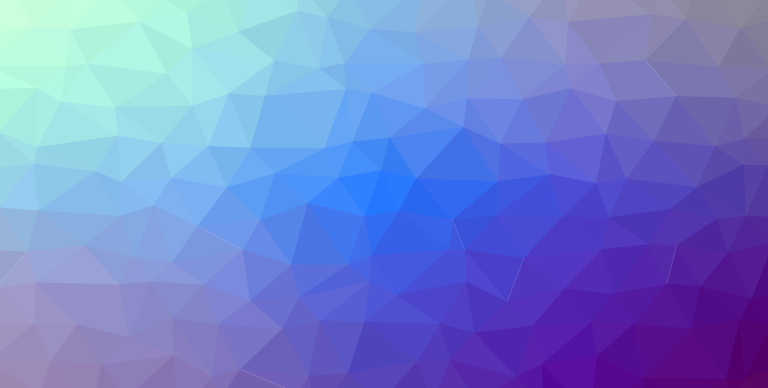
A Shadertoy shader for this background:

```glsl
// Low-poly mesh of flat triangles running from mint through blue to deep purple.

// Mesh, in units of the canvas height
const vec2 CELL = vec2(0.130, 0.0985);
const vec2 ORIGIN = vec2(0.074, -0.044);
const vec2 JITTER = vec2(0.74, 0.66);      // full range, in cells
const float FACET_CONTRAST = 0.034;

// Faint light seams on a few diagonals
const float SEAM_CHANCE = 0.04;
const float SEAM_WIDTH = 0.0012;
const float SEAM_OPACITY = 0.28;

// Colour stops from left to right at five heights
const vec3 BOTTOM[5] = vec3[5](vec3(.61, .53, .69), vec3(.52, .45, .70),
    vec3(.33, .25, .70), vec3(.34, .03, .60), vec3(.34, .00, .37));
const vec3 LOWER[5] = vec3[5](vec3(.63, .60, .78), vec3(.53, .56, .83),
    vec3(.29, .33, .85), vec3(.33, .16, .71), vec3(.32, .03, .51));
const vec3 MIDDLE[5] = vec3[5](vec3(.58, .80, .92), vec3(.48, .69, .95),
    vec3(.12, .46, .99), vec3(.30, .29, .83), vec3(.31, .22, .62));
const vec3 UPPER[5] = vec3[5](vec3(.69, .98, .87), vec3(.63, .90, .91),
    vec3(.42, .63, .95), vec3(.48, .49, .82), vec3(.46, .42, .62));
const vec3 TOP[5] = vec3[5](vec3(.80, 1.0, .85), vec3(.68, .97, .87),
    vec3(.54, .75, .91), vec3(.59, .58, .73), vec3(.53, .51, .56));

float hash(vec2 p) {
    return fract(sin(dot(p, vec2(127.1, 311.7))) * 43758.5453);
}

vec3 alongRow(vec3 row[5], float x) {
    float s = clamp(x, 0.0, 1.0) * 4.0;
    int i = min(int(s), 3);
    return mix(row[i], row[i + 1], s - float(i));
}

float tent(float x) { return max(0.0, 1.0 - abs(x)); }

// Smooth colour field behind the facets, uv in 0..1
vec3 colourField(vec2 uv) {
    float h = clamp(uv.y, 0.0, 1.0) * 4.0;
    return alongRow(BOTTOM, uv.x) * tent(h)
         + alongRow(LOWER, uv.x) * tent(h - 1.0)
         + alongRow(MIDDLE, uv.x) * tent(h - 2.0)
         + alongRow(UPPER, uv.x) * tent(h - 3.0)
         + alongRow(TOP, uv.x) * tent(h - 4.0);
}

// Jittered mesh corner; every other row is shifted by half a cell
vec2 meshVertex(vec2 id) {
    vec2 offset = (vec2(hash(id + 5.7), hash(id + 41.3)) - 0.5) * JITTER;
    offset.x += 0.5 * mod(id.y, 2.0);
    return ORIGIN + (id + offset) * CELL;
}

float cross2(vec2 a, vec2 b) { return a.x * b.y - a.y * b.x; }

float edgeDistance(vec2 p, vec2 a, vec2 b) {
    return cross2(b - a, p - a) / length(b - a);
}

float segmentDistance(vec2 p, vec2 a, vec2 b) {
    vec2 ab = b - a;
    return length(p - a - ab * clamp(dot(p - a, ab) / dot(ab, ab), 0.0, 1.0));
}

// Facet colour in rgb, premultiplied by its coverage in a
vec4 facet(vec2 p, vec2 a, vec2 b, vec2 c, float pixel, float aspect) {
    float inside = min(edgeDistance(p, a, b),
                   min(edgeDistance(p, b, c), edgeDistance(p, c, a)));
    float coverage = clamp(inside / pixel + 0.5, 0.0, 1.0);
    if (coverage <= 0.0) return vec4(0.0);
    vec2 centre = (a + b + c) / 3.0;
    float shade = (hash(centre) - 0.5) * FACET_CONTRAST;
    vec3 colour = colourField(centre / vec2(aspect, 1.0)) + shade;
    return vec4(colour, 1.0) * coverage;
}

void mainImage(out vec4 fragColor, in vec2 fragCoord) {
    float pixel = 1.0 / iResolution.y;
    float aspect = iResolution.x * pixel;
    vec2 p = fragCoord * pixel;
    vec2 home = floor((p - ORIGIN) / CELL);

    vec4 sum = vec4(0.0);
    float seam = 0.0;
    for (int y = -1; y <= 1; y++)
    for (int x = -2; x <= 1; x++) {
        vec2 id = home + vec2(x, y);
        vec2 a = meshVertex(id);
        vec2 b = meshVertex(id + vec2(1, 0));
        vec2 c = meshVertex(id + vec2(0, 1));
        vec2 d = meshVertex(id + vec2(1, 1));

        // Split each cell along its shorter diagonal
        bool rising = distance(a, d) < distance(b, c);
        sum += facet(p, a, b, rising ? d : c, pixel, aspect);
        sum += facet(p, rising ? a : b, d, c, pixel, aspect);

        if (hash(id + 17.9) < SEAM_CHANCE) {
            float dist = rising ? segmentDistance(p, a, d) : segmentDistance(p, b, c);
            float line = clamp((0.5 * SEAM_WIDTH - dist) / pixel + 0.5, 0.0, 1.0);
            seam = max(seam, line);
        }
    }

    vec3 colour = sum.a > 0.001 ? sum.rgb / sum.a : colourField(p / vec2(aspect, 1.0));
    colour = mix(colour, vec3(0.85, 0.88, 1.0), seam * SEAM_OPACITY);
    fragColor = vec4(clamp(colour, 0.0, 1.0), 1.0);
}
```
